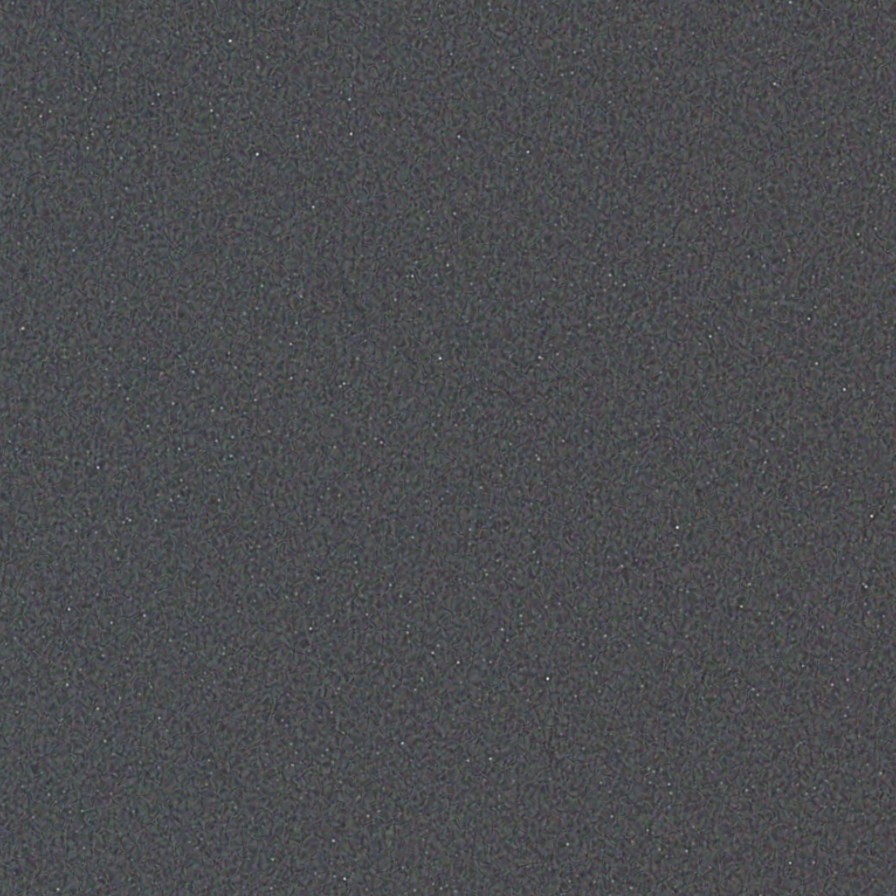
This texture is drawn by a WebGL 1 fragment shader. Its source:

```glsl
precision highp float;
// Dark slate-grey paper: fine flecked grain, faint creases and tiny bright specks.
uniform vec2 u_resolution;

#define BASE_COLOR vec3(0.297, 0.302, 0.313)
#define GRAIN_SCALE 360.0
#define GRAIN_CONTRAST 0.088
#define CLOUD_CONTRAST 0.012
#define TINT_SCALE 240.0
#define TINT_CONTRAST 0.056
#define CREASE_WIDTH 0.0022
#define CREASE_DEPTH 0.038
#define SPECK_RADIUS 0.0018
#define SPECK_BRIGHTNESS 0.66
#define DUST_BRIGHTNESS 0.27

// Three random values per lattice point, without sine.
vec3 hash3(vec2 p) {
  vec3 q = fract(p.xyx * vec3(0.1031, 0.1030, 0.0973));
  q += dot(q, q.yxz + 33.33);
  return fract((q.xxy + q.yzz) * q.zyx);
}

// Smooth value noise, one independent field per channel.
vec3 noise3(vec2 p) {
  vec2 cell = floor(p);
  vec2 f = fract(p);
  f = f * f * (3.0 - 2.0 * f);
  vec3 low = mix(hash3(cell), hash3(cell + vec2(1.0, 0.0)), f.x);
  vec3 high = mix(hash3(cell + vec2(0.0, 1.0)), hash3(cell + 1.0), f.x);
  return mix(low, high, f.y);
}

vec2 rotate(vec2 p, float angle) {
  float c = cos(angle), s = sin(angle);
  return vec2(c * p.x - s * p.y, s * p.x + c * p.y);
}

// Short slanted flecks: wobbling noise minus most of its surroundings.
float flecks(vec2 uv, float angle, float seed) {
  vec2 p = rotate(uv, angle) * GRAIN_SCALE * vec2(1.0, 0.6) + seed;
  p += 2.0 * (noise3(uv * 130.0 + seed).xy - 0.5);
  vec2 e = vec2(1.3, 0.0);
  float around = noise3(p + e).x + noise3(p - e).x + noise3(p + e.yx).x + noise3(p - e.yx).x;
  return noise3(p).x - 0.5 - 0.2 * (around - 2.0);
}

// Scattered dots with a faint dark rim; high rarity leaves few bright ones.
vec3 specks(vec2 uv, float cells, float rarity, float seed) {
  vec2 p = uv * cells;
  vec3 sum = vec3(0.0);
  for (int y = -1; y <= 1; y++) {
    for (int x = -1; x <= 1; x++) {
      vec2 cell = floor(p) + vec2(float(x), float(y));
      vec3 rnd = hash3(cell + seed);
      vec3 tint = hash3(cell + seed + 71.0) - 0.5;
      float d = length(cell + rnd.xy - p) / (cells * SPECK_RADIUS);
      float dotShape = exp(-d * d) - 0.22 * exp(-d * d * 0.25);
      sum += pow(rnd.z, rarity) * dotShape * (1.0 + 0.25 * tint);
    }
  }
  return sum;
}

// Height field whose mid-level contours become the creases.
float folds(vec2 uv, float angle, float seed) {
  vec2 wobble = (noise3(uv * 45.0 + seed).xy - 0.5) * 0.014;
  return noise3(rotate(uv + wobble, angle) * vec2(16.0, 6.0) + seed).x - 0.5;
}

// Thin broken lines; dividing by the slope keeps their width even.
float creases(vec2 uv, float angle, float seed) {
  vec2 e = vec2(0.001, 0.0);
  float level = folds(uv, angle, seed);
  vec2 slope = vec2(folds(uv + e, angle, seed), folds(uv + e.yx, angle, seed)) - level;
  float dist = abs(level) * e.x / max(length(slope), 0.002);
  float line = 1.0 - smoothstep(0.0, CREASE_WIDTH, dist);
  float patches = smoothstep(0.3, 0.75, noise3(uv * 7.0 + seed + 19.0).y);
  float breaks = smoothstep(0.3, 0.7, noise3(uv * 80.0 + seed).z);
  return line * patches * breaks * smoothstep(0.001, 0.004, length(slope));
}

void main() {
  vec2 uv = gl_FragCoord.xy / min(u_resolution.x, u_resolution.y);

  // Base with a slight cool-to-warm drift from left to right
  vec3 color = BASE_COLOR + (uv.x - 0.5) * vec3(0.002, -0.008, -0.010);

  // Crossed light and dark flecks over very soft clouds
  color += GRAIN_CONTRAST * (flecks(uv, 0.7, 40.0) + flecks(uv, -0.45, 700.0));
  color += CLOUD_CONTRAST * (noise3(rotate(uv, -0.5) * 110.0 + 90.0).y - 0.5);

  // Colour mottling that keeps the brightness even
  vec3 tint = noise3(rotate(uv, 0.3) * TINT_SCALE + 150.0);
  color += TINT_CONTRAST * (tint - dot(tint, vec3(1.0 / 3.0)));

  // Creases in two directions
  color -= CREASE_DEPTH * (creases(uv, 0.35, 13.0) + creases(uv, -0.6, 57.0));

  // Rare bright specks over plentiful, loosely clustered dust
  float cluster = 0.5 + noise3(uv * 14.0 + 300.0).x;
  color += SPECK_BRIGHTNESS * specks(uv, 56.0, 42.0, 5.0);
  color += DUST_BRIGHTNESS * cluster * specks(uv, 110.0, 9.0, 211.0);

  gl_FragColor = vec4(clamp(color, 0.0, 1.0), 1.0);
}
```
